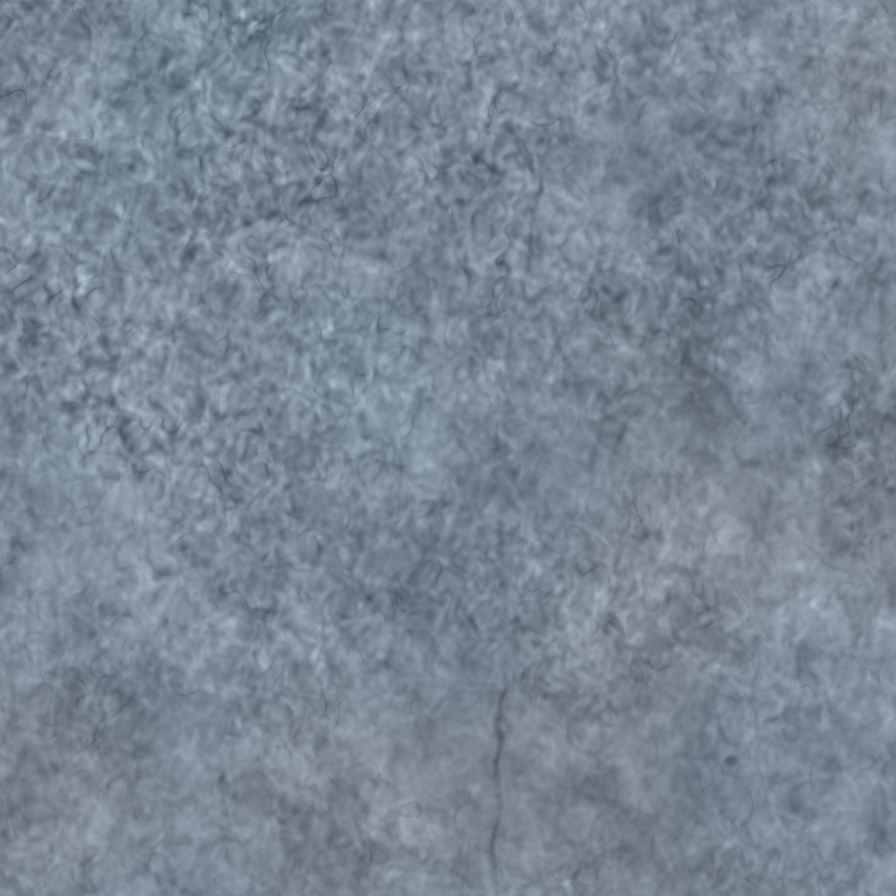
A WebGL 1 fragment shader for this texture:

```glsl
precision highp float;
uniform vec2 u_resolution;

#define BASE_COLOR vec3(0.476, 0.524, 0.578)
#define TONE_COLOR vec3(0.98, 1.00, 1.02)
#define BLUE_SHIFT vec3(-0.010, 0.0, 0.010)
#define BLOTCH 0.023
#define MOTTLE 0.025
#define GRAIN 0.023
#define FINE_GRAIN 0.019
#define WISP 0.055
#define FLECK 0.050
#define CRACK 0.075
#define PIT 0.130

vec2 hash2(vec2 p) {
  vec2 q = vec2(dot(p, vec2(127.1, 311.7)), dot(p, vec2(269.5, 183.3)));
  return fract(sin(q) * 43758.5453);
}

float corner(vec2 cell, vec2 f, vec2 offset) {
  return dot(hash2(cell + offset) * 2.0 - 1.0, f - offset);
}

// Gradient noise scaled to a spread of about one
float noise(vec2 p) {
  vec2 i = floor(p), f = fract(p);
  vec2 u = f * f * f * (f * (f * 6.0 - 15.0) + 10.0);
  float low = mix(corner(i, f, vec2(0.0)), corner(i, f, vec2(1.0, 0.0)), u.x);
  float high = mix(corner(i, f, vec2(0.0, 1.0)), corner(i, f, vec2(1.0)), u.x);
  return 5.5 * mix(low, high, u.y);
}

// Layers turned against each other to hide the lattice
float fbm(vec2 p) {
  float sum = 0.0, weight = 0.75;
  for (int i = 0; i < 4; i++) {
    sum += weight * noise(p);
    p = mat2(1.6, 1.2, -1.2, 1.6) * p + 7.3;
    weight *= 0.6;
  }
  return sum;
}

// Soft line where a noise field crosses zero
float vein(vec2 p, float width) {
  return 1.0 - smoothstep(0.0, width, abs(noise(p)));
}

// Long upright crack, broken into stronger and weaker stretches
float crack(vec2 p) {
  float path = 0.553 + 0.015 * p.y + 0.038 * smoothstep(0.5, 0.85, p.y);
  path += 0.003 * noise(vec2(p.y * 11.0, 3.7)) + 0.0015 * noise(vec2(p.y * 37.0, 8.1));
  float strength = smoothstep(-0.9, 0.9, noise(vec2(p.y * 9.0, 5.4)));
  strength = max(strength, smoothstep(0.1, 0.03, abs(p.y - 0.74)));
  float dist = abs(p.x - path);
  float core = 1.0 - smoothstep(0.0005, 0.006, dist);
  float halo = exp(-dist * dist / 0.0002);
  float extent = 1.0 - smoothstep(0.82, 0.92, p.y);
  return extent * (core * (0.2 + 0.8 * strength) + 0.2 * halo * strength);
}

// Rare dark pits, one candidate in each cell
float pits(vec2 p) {
  vec2 q = p * 9.0, cell = floor(q);
  vec2 center = 0.3 + 0.4 * hash2(cell + 31.0);
  vec2 chance = hash2(cell + 57.0);
  vec2 d = (fract(q) - center) * vec2(0.7, 1.2);
  float ragged = length(d) + 0.02 * noise(p * 70.0);
  return step(0.94, chance.x) * (1.0 - smoothstep(0.0, 0.12, ragged)) * (0.4 + 0.6 * chance.y);
}

void main() {
  vec2 p = gl_FragCoord.xy / u_resolution;
  vec2 warp = vec2(noise(p * 27.0 + 3.0), noise(p * 27.0 + 19.0));
  vec2 q = p + 0.0018 * warp;
  vec2 slanted = mat2(0.95, 0.35, -0.30, 0.80) * q;

  // Rougher, bluer stone toward the upper left
  float upperLeft = smoothstep(0.85, 0.1, length((p - vec2(0.2, 0.82)) * vec2(0.9, 1.1)));
  float rough = clamp(0.75 + 0.55 * upperLeft + 0.15 * noise(p * 5.0 + 40.0), 0.5, 1.5);

  // Soft clouds and grain from broad to fine
  float tone = BLOTCH * fbm(p * 4.5 + 11.0);
  tone += MOTTLE * fbm(q * 16.0 + 23.0);
  tone += GRAIN * rough * noise(slanted * 55.0 + 5.0);
  tone += FINE_GRAIN * rough * noise(slanted * 98.0 + 61.0);
  tone += 0.6 * FINE_GRAIN * rough * noise(slanted.yx * 140.0 + 37.0);

  // Short dark wisps and pale flecks
  float wispMask = smoothstep(0.0, 1.3, noise(q * 26.0 + 71.0));
  tone -= WISP * rough * wispMask * vein(slanted * 50.0 + 13.0, 0.8);
  float fleck = smoothstep(0.8, 2.1, noise(slanted * 62.0 + 83.0));
  tone += FLECK * rough * fleck;

  // Main crack, faint side cracks and pits
  float sideMask = smoothstep(0.6, 1.5, noise(p * 6.0 + 90.0));
  tone -= 0.5 * CRACK * sideMask * vein(q * vec2(6.0, 4.0) + 47.0, 0.14);
  tone -= CRACK * crack(q);
  tone -= PIT * pits(p);
  tone += 0.010 * upperLeft;

  float blue = upperLeft - 0.4 + 0.35 * noise(p * 3.5 + 29.0);
  gl_FragColor = vec4(BASE_COLOR + tone * TONE_COLOR + BLUE_SHIFT * blue, 1.0);
}
```
